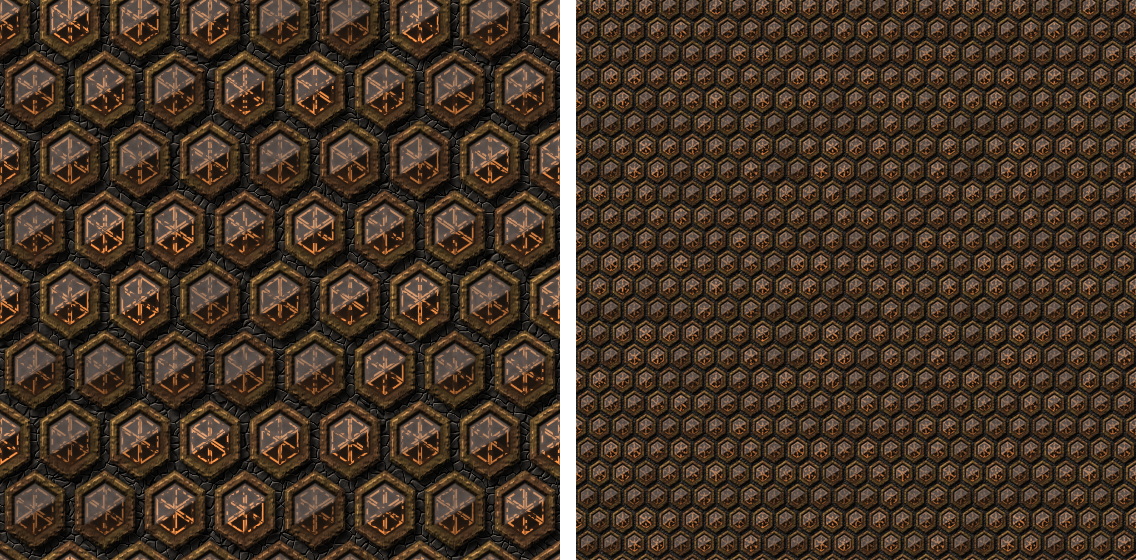
Left: one tile. Right: repeated 3 by 3.
Reproduce this pattern procedurally as a WebGL 1 fragment shader.

```glsl
precision highp float;
// Staggered bronze hexagons holding dark glass gems with glowing seams, set in cracked rock.
uniform vec2 u_resolution;

const float REPEATS = 8.0;
const vec2 LIGHT = vec2(-0.5, 0.866);

float hash(vec2 p) {
  vec3 q = fract(vec3(p.xyx) * vec3(0.1031, 0.1030, 0.0973));
  q += dot(q, q.yzx + 33.33);
  return fract((q.x + q.y) * q.z);
}

// Value noise that wraps after a whole number of periods.
float noise(vec2 p, vec2 period) {
  vec2 i = floor(p), f = fract(p);
  f = f * f * (3.0 - 2.0 * f);
  vec2 a = mod(i, period), b = mod(i + 1.0, period);
  return mix(mix(hash(a), hash(vec2(b.x, a.y)), f.x),
             mix(hash(vec2(a.x, b.y)), hash(b), f.x), f.y);
}

float fbm(vec2 p, float frequency) {
  float sum = 0.0, gain = 0.5;
  for (int i = 0; i < 4; i++) {
    sum += gain * noise(p * frequency, vec2(REPEATS * frequency));
    frequency *= 2.0;
    gain *= 0.5;
  }
  return sum;
}

// Gap between the two nearest scattered points: zero along the cracks.
float cracks(vec2 p, float frequency) {
  p *= frequency;
  vec2 base = floor(p), nearest = vec2(9.0);
  for (int y = -1; y <= 1; y++) {
    for (int x = -1; x <= 1; x++) {
      vec2 cell = base + vec2(x, y);
      vec2 id = mod(cell, REPEATS * frequency);
      float d = length(cell + vec2(hash(id), hash(id + 71.0)) - p);
      nearest = d < nearest.x ? vec2(d, nearest.x) : vec2(nearest.x, min(d, nearest.y));
    }
  }
  return nearest.y - nearest.x;
}

float rockHeight(vec2 p) {
  vec2 warp = vec2(noise(p * 9.0, vec2(72.0)), noise(p * 9.0 + 31.0, vec2(72.0)));
  return 0.6 * smoothstep(0.0, 0.2, cracks(p + 0.09 * warp, 7.0)) + 0.7 * fbm(p, 10.0);
}

float metalGrain(vec2 p) {
  vec2 f = vec2(18.0, 28.0);
  return noise(p * f, REPEATS * f) + 0.5 * noise(p * f.yx * 2.0, REPEATS * f.yx * 2.0);
}

// Offset from the closest hexagon centre, with rows squeezed to a regular lattice.
vec2 hexOffset(vec2 p) {
  vec2 squeeze = vec2(1.0, 0.866);
  vec2 a = (mod(p - vec2(0.0, 1.0), vec2(1.0, 2.0)) - vec2(0.5, 1.0)) * squeeze;
  vec2 b = (mod(p - vec2(0.5, 0.0), vec2(1.0, 2.0)) - vec2(0.5, 1.0)) * squeeze;
  return dot(a, a) < dot(b, b) ? a : b;
}

float hexRadius(vec2 d) {
  d = abs(d);
  return max(d.x, dot(d, vec2(0.5, 0.866)));
}

void main() {
  vec2 p = gl_FragCoord.xy / u_resolution * REPEATS - vec2(0.0, 0.71);
  float aa = REPEATS / u_resolution.y;
  vec2 d = hexOffset(p);
  vec2 id = mod(floor((p - d / vec2(1.0, 0.866)) * 2.0 + 0.5), 2.0 * REPEATS);
  float wear = hash(id + 5.0);
  float r = hexRadius(d);

  // Facet direction, shared by frame and gem
  float angle = floor(atan(d.y, d.x) / 1.047198 + 0.5) * 1.047198;
  vec2 normal = vec2(cos(angle), sin(angle));
  float facing = dot(normal, LIGHT);
  float across = abs(dot(d, vec2(-normal.y, normal.x)));

  // Cracked rock under a cast shadow
  float rock = rockHeight(p);
  float rockSlope = rock - rockHeight(p + LIGHT * 0.02);
  float shadow = smoothstep(0.36, 0.47, hexRadius(hexOffset(p + vec2(-0.07, 0.1))));
  vec3 color = vec3(0.20, 0.185, 0.17) * max(0.08, 0.15 + 0.75 * rock + 2.2 * rockSlope);
  color *= mix(0.22, 1.0, shadow) * smoothstep(0.40, 0.47, r);

  // Hammered bronze frame: outer bevel, flat rim, inner step
  float grain = metalGrain(p);
  float grainSlope = grain - metalGrain(p + LIGHT * 0.016);
  float patina = fbm(p + 3.0, 3.0);
  vec3 bronze = mix(vec3(0.37, 0.25, 0.16), vec3(0.41, 0.31, 0.17), smoothstep(0.3, 0.65, patina));
  float bevel = smoothstep(0.385, 0.395, r);
  float shade = 0.8 + bevel * (0.35 * facing - 0.1) + 0.1 * facing;
  shade += 0.55 * grainSlope + 0.3 * (grain - 0.75) + 0.2 * (wear - 0.5);
  vec3 frame = bronze * max(shade, 0.1);
  float edge = smoothstep(0.018, 0.0, abs(r - 0.39)) * smoothstep(0.5, 1.0, grain);
  frame += vec3(0.34, 0.25, 0.15) * edge * (0.65 + 0.35 * facing);
  float inset = smoothstep(0.335 + aa, 0.335 - aa, r);
  vec3 wall = bronze * (0.42 - 0.38 * facing + 0.3 * grainSlope);
  frame = mix(frame, max(wall, vec3(0.04, 0.03, 0.02)), inset);
  color = mix(color, frame, smoothstep(0.43 + aa, 0.43 - aa, r));

  // Faceted gem: dark warm depth below a pale slanted reflection
  float smoke = fbm(p + 1.0, 12.0);
  float warmth = smoothstep(0.05, -0.3, d.y);
  vec3 gem = mix(vec3(0.10, 0.08, 0.065), vec3(0.23, 0.14, 0.08), warmth * smoke * 1.3);
  float slant = d.y - 0.52 * d.x + 0.035;
  float reflection = smoothstep(-0.02, 0.025, slant) * (0.88 - 0.5 * max(slant - 0.15, 0.0));
  vec3 sheen = vec3(0.37, 0.33, 0.31) * (0.8 + 0.35 * smoke + 0.07 * facing);
  gem = mix(gem * (1.0 + 0.2 * facing), sheen, reflection);

  // Broken glowing outline inset in each triangular facet
  float seam = abs(min(0.5 * r - 0.866 * across - 0.018, 0.252 - r));
  float broken = smoothstep(0.3, 0.6, noise(p * 25.0, vec2(200.0)));
  float ember = mix(0.45, 1.1, wear) * mix(1.0, 0.55, reflection);
  float line = smoothstep(0.006 + aa, 0.004, seam) * broken;
  gem += vec3(0.72, 0.43, 0.20) * line * ember;
  gem += vec3(0.20, 0.09, 0.03) * smoothstep(0.04, 0.0, seam) * ember * 0.45;
  color = mix(color, gem, smoothstep(0.29 + aa, 0.29 - aa, r));

  gl_FragColor = vec4(color, 1.0);
}
```
